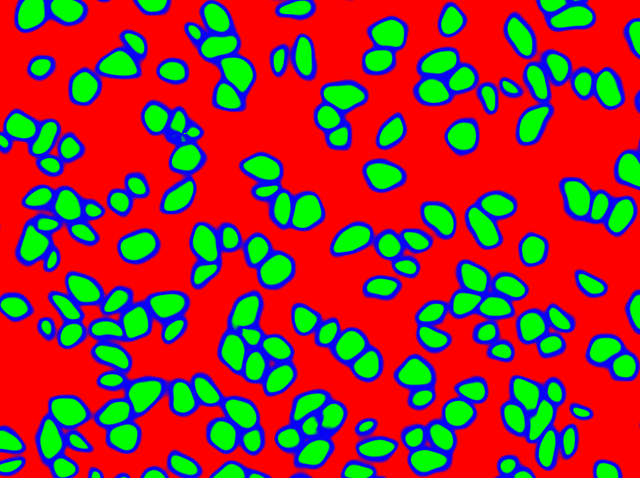
Write a WebGL 2 fragment shader that draws this pattern.

```glsl
#version 300 es
precision highp float;
// Scattered green cell nuclei with blue rims on a flat red ground.
// Each tile of a turned grid holds a clump of up to three warped ellipses;
// the two nearest distances give the outline and the rims where cells touch.

uniform vec2 u_resolution;
out vec4 fragColor;

const float TAU = 6.2831853;
const float TILE = 0.12;        // clump spacing, in canvas heights
const float RIM = 0.0088;       // rim width
const float NUCLEUS = 0.0305;   // typical nucleus radius
const vec3 GROUND = vec3(1.0, 0.0, 0.0);
const vec3 RIM_BLUE = vec3(0.03, 0.01, 0.96);
const vec3 BODY_GREEN = vec3(0.0, 1.0, 0.0);

vec3 hash3(vec3 p) {
  p = fract(p * vec3(0.1031, 0.1030, 0.0973));
  p += dot(p, p.yxz + 33.33);
  return fract((p.xxy + p.yxx) * p.zyx);
}

mat2 rotation(float angle) {
  float c = cos(angle), s = sin(angle);
  return mat2(c, s, -s, c);
}

float cornerSlope(vec2 corner, vec2 offset) {
  float angle = TAU * hash3(vec3(corner, 7.0)).x;
  return dot(vec2(cos(angle), sin(angle)), offset);
}

float gradientNoise(vec2 p) {
  vec2 i = floor(p), f = fract(p);
  vec2 u = f * f * f * (f * (f * 6.0 - 15.0) + 10.0);
  vec2 e = vec2(1.0, 0.0);
  return mix(
    mix(cornerSlope(i, f), cornerSlope(i + e, f - e), u.x),
    mix(cornerSlope(i + e.yx, f - e.yx), cornerSlope(i + 1.0, f - 1.0), u.x),
    u.y);
}

float smoothMin(float a, float b, float k) {
  float h = max(k - abs(a - b), 0.0) / k;
  return min(a, b) - 0.25 * k * h * h;
}

float ellipseDistance(vec2 p, vec2 radii) {
  float k = length(p / radii);
  return k * (k - 1.0) / max(length(p / (radii * radii)), 1e-4);
}

// Bent, uneven ellipse with size, stretch and bend taken from the seed.
float nucleusDistance(vec2 p, vec3 seed) {
  float radius = NUCLEUS * mix(0.5, 1.2, sqrt(seed.x));
  float stretch = mix(1.04, 1.38, seed.y);
  vec2 q = p * 20.0 + seed.xy * 90.0;
  p += 0.012 * vec2(gradientNoise(q), gradientNoise(q + 31.7));
  p.y += (seed.z - 0.5) * 9.0 * p.x * p.x;
  return ellipseDistance(p, radius * vec2(stretch, 1.0 / stretch));
}

float clumpCount(float h) {
  return step(0.05, h) + step(0.48, h) + step(0.85, h);
}

// x: nearest, y: second nearest, z: smoothly joined distance.
vec3 nucleiField(vec2 p) {
  vec3 field = vec3(1.0);
  vec2 home = floor(p / TILE);
  for (int y = -1; y <= 1; y++)
  for (int x = -1; x <= 1; x++) {
    vec2 tile = home + vec2(x, y);
    vec3 clump = hash3(vec3(tile, 1.0));
    vec2 center = (tile + 0.5 + 0.6 * (clump.xy - 0.5)) * TILE;
    float count = clumpCount(clump.z);
    float spread = count > 1.5 ? 0.010 + 0.008 * count : 0.0;
    float spin = TAU * hash3(vec3(tile, 2.0)).x;
    for (float i = 0.0; i < count; i++) {
      vec3 seed = hash3(vec3(tile, 11.0 + i));
      float angle = spin + TAU * i / count;
      vec2 offset = p - center - spread * vec2(cos(angle), sin(angle));
      if (dot(offset, offset) > 0.01) continue;
      // The long side faces its neighbours in the clump.
      float tilt = angle + 0.25 * TAU + 1.3 * (seed.z - 0.5);
      float d = nucleusDistance(offset * rotation(tilt), seed);
      field.y = min(field.y, max(field.x, d));
      field.x = min(field.x, d);
      field.z = smoothMin(field.z, d, 0.012);
    }
  }
  return field;
}

void main() {
  vec2 p = gl_FragCoord.xy / u_resolution.y;
  vec3 field = nucleiField(rotation(0.45) * p + 3.7);

  // Depth inside one nucleus, away from its outline and from its neighbour.
  float depth = smoothMin(-field.x, 0.5 * (field.y - field.x), 0.008);
  float pixel = 1.0 / u_resolution.y;
  float outerSoft = max(0.0033, pixel);
  float innerSoft = max(0.0022, pixel);
  float covered = 1.0 - smoothstep(-outerSoft, outerSoft, field.z - 0.5 * RIM);
  float body = smoothstep(-innerSoft, innerSoft, depth - 0.5 * RIM);

  vec3 color = mix(GROUND, RIM_BLUE, covered);
  fragColor = vec4(mix(color, BODY_GREEN, body), 1.0);
}
```
